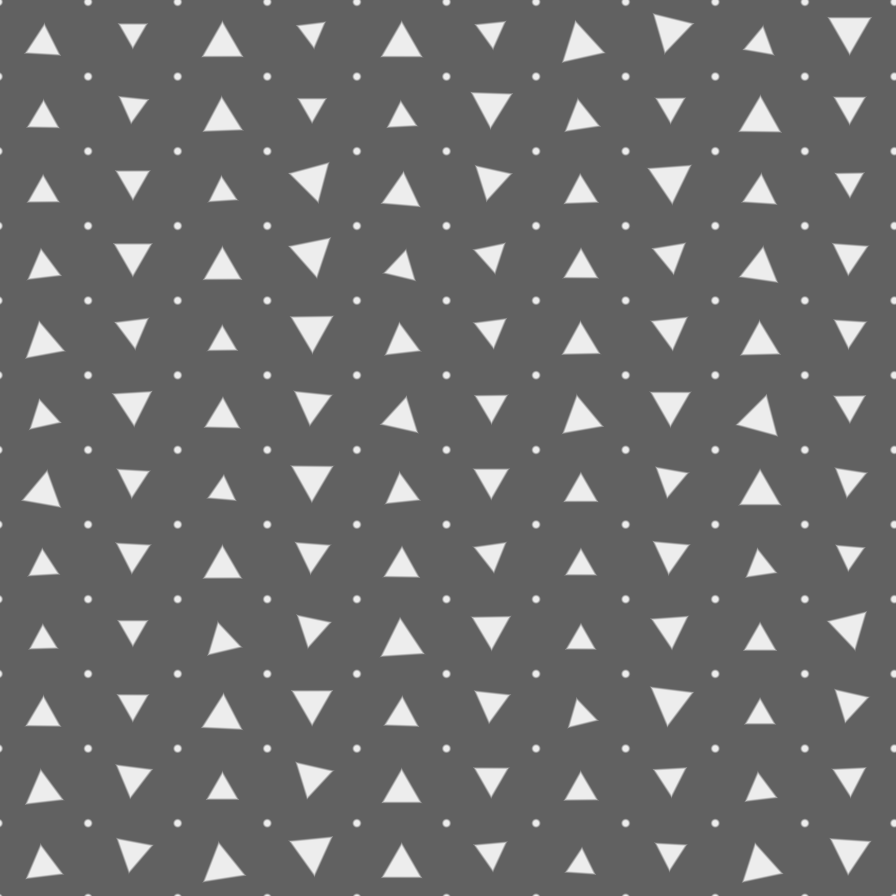
Reproduce this pattern procedurally as a WebGL 1 fragment shader.

```glsl
precision highp float;

// Pale triangles on grey: columns alternate between pointing up and down,
// each triangle with its own size and slight tilt, and a dot at every cell corner.
// A wrapped grid of cells holds the distance functions, so the canvas tiles.

#define GRID vec2(10.0, 12.0)
#define SHIFT vec2(-0.0017, -0.0021)
#define SIDE_MIN 0.0305
#define SIDE_MAX 0.0475
#define TILT_MAX 0.27
#define DOWN_LIFT 0.0036
#define DOT_RADIUS 0.0041
#define EDGE_SOFTNESS 0.0017
#define GROUND vec3(0.38)
#define INK vec3(0.93)

uniform vec2 u_resolution;

float hash(vec2 p) {
  return fract(sin(dot(p, vec2(127.1, 311.7))) * 43758.5453);
}

// Equilateral triangle pointing up, centred on its centroid
float triangleDistance(vec2 p, float inradius) {
  return max(abs(p.x) * 0.866 + p.y * 0.5, -p.y) - inradius;
}

vec2 rotate(vec2 p, float angle) {
  float c = cos(angle);
  float s = sin(angle);
  return vec2(c * p.x - s * p.y, s * p.x + c * p.y);
}

float cellTriangle(vec2 grid) {
  vec2 cell = mod(floor(grid), GRID);
  vec2 p = (fract(grid) - 0.5) / GRID;

  // Odd columns point down and sit a little higher
  if (mod(cell.x, 2.0) > 0.5) p.y = DOWN_LIFT - p.y;

  // Squaring the random tilt keeps most triangles nearly level
  float inradius = 0.2887 * mix(SIDE_MIN, SIDE_MAX, hash(cell + 3.7));
  float lean = hash(cell + 19.3) * 2.0 - 1.0;
  p.y += 0.5 * inradius;
  return triangleDistance(rotate(p, lean * abs(lean) * TILT_MAX), inradius);
}

float cornerDot(vec2 grid) {
  vec2 p = (fract(grid + 0.5) - 0.5) / GRID;
  return length(p) - DOT_RADIUS;
}

void main() {
  vec2 uv = gl_FragCoord.xy / u_resolution;
  vec2 grid = (uv - SHIFT) * GRID;

  float d = min(cellTriangle(grid), cornerDot(grid));
  float soft = max(EDGE_SOFTNESS, 0.7 / min(u_resolution.x, u_resolution.y));
  float ink = 1.0 - smoothstep(-soft, soft, d);

  gl_FragColor = vec4(mix(GROUND, INK, ink), 1.0);
}
```
